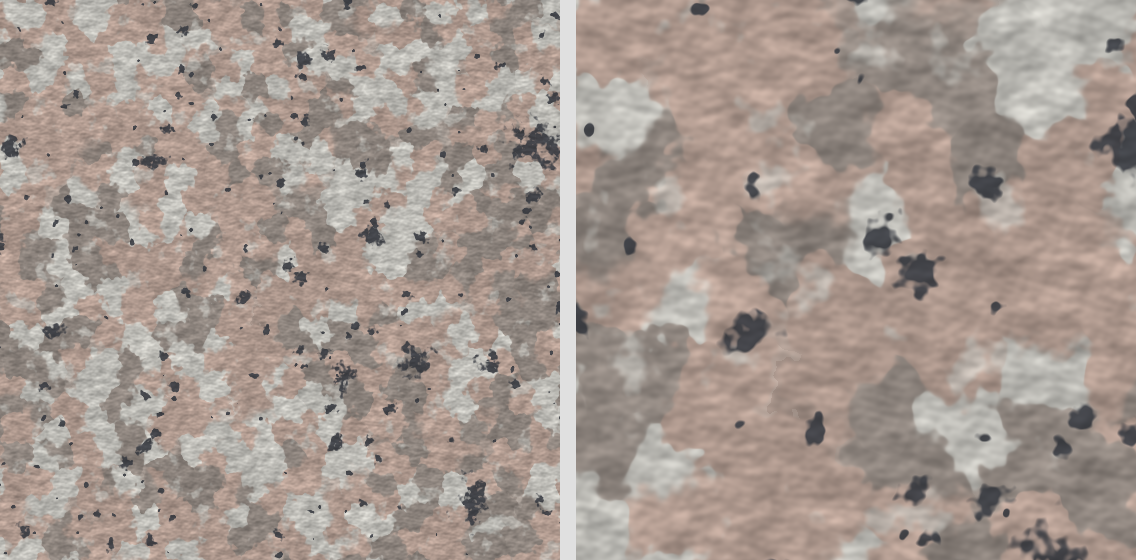
Left, the full canvas; right, a detail of the centre.
Give the GLSL for this texture, as a Shadertoy shader.

```glsl
// Rough pink granite: blended cells of feldspar, quartz and smoky mineral,
// ragged clusters of black mica scattered on top, then a bumpy, slightly
// flattened relief lit from above. All sizes are fractions of the canvas.

#define GRAIN_FREQ 24.0      // mineral grains across the canvas
#define GRAIN_SHARPNESS 26.0 // hardness of the borders between grains
#define PALE_SHARE 0.29
#define SMOKY_SHARE 0.20
#define CLUSTER_FREQ 7.0     // large mica clusters
#define SPECK_FREQ 30.0      // small mica specks
#define RELIEF 0.34          // strength of the surface shading
#define MOTTLE 0.15          // tonal variation inside the grains

const vec3 PINK  = vec3(0.680, 0.595, 0.553);
const vec3 PALE  = vec3(0.735, 0.730, 0.708);
const vec3 SMOKY = vec3(0.545, 0.510, 0.485);
const vec3 MICA  = vec3(0.225, 0.235, 0.260);

vec3 hash3(vec2 p) {
    vec3 q = fract(p.xyx * vec3(0.1031, 0.1030, 0.0973));
    q += dot(q, q.yxz + 33.33);
    return fract((q.xxy + q.yzz) * q.zyx);
}

float gradientAt(vec2 corner, vec2 offset) {
    float angle = 6.2832 * hash3(corner).x;
    return dot(vec2(cos(angle), sin(angle)), offset);
}

float gradientNoise(vec2 p) {
    vec2 i = floor(p), f = p - i;
    vec2 u = f * f * f * (f * (f * 6.0 - 15.0) + 10.0);
    vec2 e = vec2(1.0, 0.0);
    float low  = mix(gradientAt(i, f), gradientAt(i + e, f - e), u.x);
    float high = mix(gradientAt(i + e.yx, f - e.yx), gradientAt(i + 1.0, f - 1.0), u.x);
    return mix(low, high, u.y);
}

float fbm(vec2 p, int octaves) {
    float sum = 0.0, amplitude = 1.0;
    for (int k = 0; k < octaves; k++) {
        sum += amplitude * gradientNoise(p);
        p = mat2(1.96, 0.4, -0.4, 1.96) * p + 17.3;
        amplitude *= 0.55;
    }
    return sum;
}

// Softly bordered cells, each holding one mineral
vec3 grainColour(vec2 p) {
    vec2 base = floor(p);
    vec3 sum = vec3(0.0);
    float total = 0.0;
    for (int y = -1; y <= 1; y++)
    for (int x = -1; x <= 1; x++) {
        vec2 cell = base + vec2(x, y);
        vec3 rnd = hash3(cell + 51.0);
        vec2 d = p - cell - rnd.xy;
        float kind = rnd.z + 0.45 * gradientNoise(cell * 0.23 + 7.7);
        vec3 mineral = kind < PALE_SHARE ? PALE : kind > 1.0 - SMOKY_SHARE ? SMOKY : PINK;
        mineral *= 0.96 + 0.08 * fract(rnd.z * 13.7);
        float weight = exp(-GRAIN_SHARPNESS * dot(d, d)) + 1e-9;
        sum += weight * mineral;
        total += weight;
    }
    return sum / total;
}

// Ragged blobs of varied radius (in cell units), one per chosen cell
float micaMask(vec2 p, float chance, vec2 radii, float ragged) {
    vec2 base = floor(p);
    float mask = 0.0;
    for (int y = -1; y <= 1; y++)
    for (int x = -1; x <= 1; x++) {
        vec2 cell = base + vec2(x, y);
        vec3 rnd = hash3(cell + 113.0);
        vec3 form = hash3(cell + 271.0);
        vec2 d = p - cell - rnd.xy;
        float turn = 3.1416 * form.x;
        d = mat2(cos(turn), sin(turn), -sin(turn), cos(turn)) * d;
        d.y *= 1.0 + 0.8 * form.y;
        float radius = mix(radii.x, radii.y, form.z * form.z);
        float edge = length(d) / radius - 1.0 + ragged;
        float present = step(rnd.z, chance + 0.4 * gradientNoise(cell * 0.31 + 3.1));
        mask = max(mask, present * smoothstep(0.3, -0.3, edge));
    }
    return mask;
}

float surfaceHeight(vec2 p) {
    return fbm(p * vec2(32.0, 50.0) + 9.0, 3);
}

void mainImage(out vec4 fragColor, in vec2 fragCoord) {
    vec2 uv = fragCoord / iResolution.y;

    // Mineral grains with crumbly borders
    vec2 warp = vec2(fbm(uv * 34.0, 3), fbm(uv * 34.0 + 40.0, 3));
    vec3 colour = grainColour((uv + 0.019 * warp) * GRAIN_FREQ);

    // Pale veins between grains and cloudy tone
    float vein = fbm(uv * 21.0 + 80.0, 4);
    colour = mix(colour, PALE, 0.65 * smoothstep(0.25, 0.55, vein));
    colour *= 1.0 + MOTTLE * fbm(uv * 48.0 + 60.0, 3);

    // Black mica: large broken clusters, then small specks
    float coarse = fbm(uv * 42.0 + 20.0, 3);
    float fine = fbm(uv * 95.0 + 30.0, 2);
    float cluster = micaMask(uv * CLUSTER_FREQ, 0.25, vec2(0.08, 0.25), 1.7 * coarse);
    cluster *= 1.0 - 0.7 * smoothstep(0.15, 0.55, fine);
    float specks = micaMask(uv * SPECK_FREQ, 0.24, vec2(0.07, 0.32), 1.3 * fine);
    colour = mix(colour, MICA, 0.92 * max(cluster, specks));

    // Relief lit from above
    float slope = surfaceHeight(uv) - surfaceHeight(uv + vec2(-0.0008, 0.0026));
    colour *= 1.0 + RELIEF * slope;

    fragColor = vec4(clamp(colour, 0.0, 1.0), 1.0);
}
```
